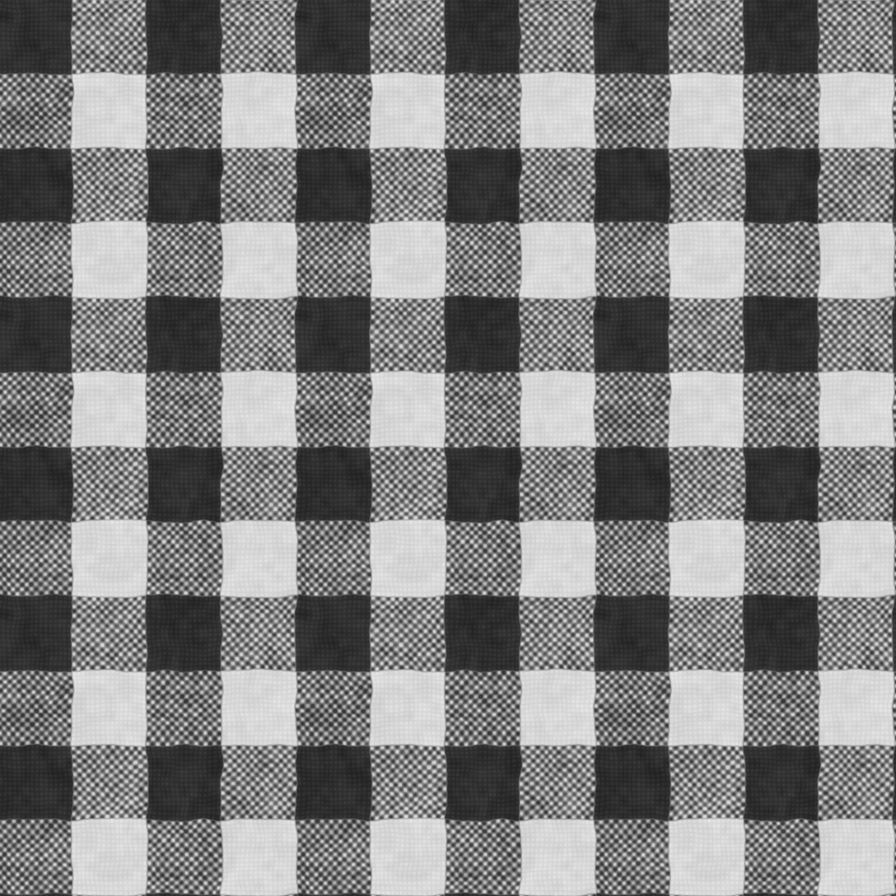
A WebGL 1 fragment shader for this texture:

```glsl
precision highp float;
// Black and white gingham cloth: six checks across and six down, plain weave
// of 32 threads per check. Sine products give the over-under crossings;
// wrapping noise adds wobble, slubs and mottling that recur every two checks.

uniform vec2 u_resolution;

const float PATCH = 64.0; // threads before the irregularities recur

float hash(vec2 p) {
  vec3 q = fract(p.xyx * 0.1031);
  q += dot(q, q.yzx + 33.33);
  return fract((q.x + q.y) * q.z);
}

// Value noise that wraps after the given number of cells
float noise(vec2 p, vec2 period) {
  vec2 i = floor(p);
  vec2 f = fract(p);
  f = f * f * (3.0 - 2.0 * f);
  vec2 a = mod(i, period);
  vec2 b = mod(i + 1.0, period);
  return mix(mix(hash(a), hash(vec2(b.x, a.y)), f.x),
             mix(hash(vec2(a.x, b.y)), hash(b), f.x), f.y);
}

// 0 on the 16 dark threads of a check, 1 on the 16 light ones
float threadTone(float t) {
  return smoothstep(7.7, 8.3, abs(mod(t + 8.0, 32.0) - 16.0));
}

float cloth(vec2 uv) {
  // Thread coordinates, counted from the top left
  vec2 p = vec2(uv.x, 1.0 - uv.y) * 192.0 + vec2(0.5, 0.3);

  // Slightly uneven thread paths
  p += 0.7 * vec2(noise(p / 4.0, vec2(PATCH / 4.0)),
                  noise(p / 4.0 + 5.0, vec2(PATCH / 4.0))) - 0.35;

  // Over-under crossings, each of its own strength
  float crossing = sin(3.14159265 * p.x) * sin(3.14159265 * p.y);
  float strength = 0.75 + 0.5 * hash(mod(floor(p), PATCH));

  // Thick and thin stretches along the threads
  float slub = noise(p * vec2(1.0, 0.25), vec2(PATCH, PATCH / 4.0))
             - noise(p * vec2(0.25, 1.0) + 9.0, vec2(PATCH / 4.0, PATCH));
  float warpOver = clamp(0.54 + 0.46 * crossing * strength + 0.18 * slub, 0.04, 0.96);

  float warp = threadTone(p.x);
  float weft = threadTone(p.y);
  float tone = mix(0.18, 0.84, mix(weft, warp, warpOver));

  // Raised threads, shadow between unlike threads, soft mottling
  tone += 0.05 * (abs(crossing) * strength - 0.4);
  tone -= 0.02 * abs(warp - weft);
  tone += 0.05 * (noise(p / 2.0 + 3.0, vec2(PATCH / 2.0)) - 0.5);
  tone += 0.03 * (noise(p / 8.0, vec2(PATCH / 8.0)) - 0.5);
  return tone;
}

void main() {
  // Four samples per pixel smooth the fine weave
  float tone = 0.0;
  for (int i = 0; i < 4; i++) {
    vec2 corner = vec2(mod(float(i), 2.0), floor(float(i) / 2.0));
    tone += cloth((gl_FragCoord.xy + 0.5 * corner - 0.25) / u_resolution);
  }
  gl_FragColor = vec4(vec3(tone / 4.0), 1.0);
}
```
